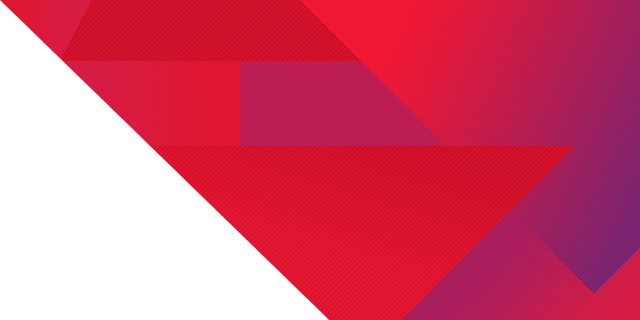
Reproduce this background procedurally as a WebGL 2 fragment shader.

```glsl
#version 300 es
precision highp float;
// Overlapping crimson and violet facets beside a white diagonal corner.
// Each facet is an intersection of half planes, filled with a gradient
// and hatched with fine diagonal stripes.

uniform vec2 u_resolution;
out vec4 fragColor;

// Colours
const vec3 WHITE   = vec3(1.0);
const vec3 BRIGHT  = vec3(0.94, 0.09, 0.20);
const vec3 SCARLET = vec3(0.875, 0.085, 0.185);
const vec3 DARK    = vec3(0.815, 0.065, 0.165);
const vec3 ROSE    = vec3(0.84, 0.11, 0.26);
const vec3 PLUM    = vec3(0.66, 0.12, 0.37);
const vec3 VIOLET  = vec3(0.48, 0.14, 0.44);

// Layout: canvas is 2 wide and 1 high, y measured down from the top
const float BAND_TOP    = 0.190;
const float BAND_BOTTOM = 0.456;
const float BAND_SPLIT  = 0.750;
const float FALLING     = 0.938;  // x - y on the long falling diagonal
const float RISING      = 2.253;  // x + y on the big triangle's edge
const float TIP         = 2.773;  // x + y on the violet facet's lower edge
const float WHITE_SLOPE = 1.0286;
const float WEDGE_X     = 0.286;
const float WEDGE_SLOPE = 0.520;
const float STRIPE_STEP = 0.0156; // horizontal stripe spacing

// Antialiased coverage of the side where distance d is positive
float cover(float d) {
    return clamp(0.5 + d * u_resolution.y, 0.0, 1.0);
}

// Soft hatching along a diagonal coordinate, from -1 to 1
float hatch(float s) {
    return cos(6.2831853 * s / STRIPE_STEP);
}

void main() {
    vec2 p = gl_FragCoord.xy / u_resolution * vec2(2.0, 1.0);
    p.y = 1.0 - p.y;
    float fall = p.x - p.y;
    float rise = p.x + p.y;
    float hatchRise = hatch(rise);
    float hatchFall = hatch(fall);

    // Lower right ground: plum fading to rose
    float t = smoothstep(RISING, 3.0, rise);
    vec3 color = mix(PLUM, ROSE, t);
    color += hatchFall * mix(0.05, 0.015, t) * vec3(1.0, -0.1, -0.6);

    // Middle band: rose panel, then striped plum panel
    vec3 rosePanel = mix(ROSE, SCARLET, smoothstep(0.25, 0.75, p.x));
    rosePanel += 0.008 * hatchFall;
    vec3 plumPanel = mix(PLUM, ROSE, 0.42 + 0.25 * hatchFall);
    vec3 band = mix(rosePanel, plumPanel, cover(p.x - BAND_SPLIT));
    color = mix(color, band, cover(BAND_BOTTOM - p.y));

    // Top strip: rose wedge and dark trapezoid
    vec3 wedge = mix(SCARLET, ROSE, smoothstep(0.0, 0.25, p.x));
    vec3 strip = DARK + 0.015 * hatchRise;
    float wedgeEdge = (p.x + WEDGE_SLOPE * p.y - WEDGE_X) * 0.887;
    strip = mix(wedge, strip, cover(wedgeEdge));
    color = mix(color, strip, cover(BAND_TOP - p.y));

    // Large right facet: bright red sinking into violet
    float depth = clamp(p.x + 0.45 * p.y - 1.28, 0.0, 1.0);
    vec3 facet = mix(BRIGHT, VIOLET, pow(depth, 1.15));
    facet += hatchRise * 0.04 * smoothstep(0.1, 0.8, depth) * vec3(1.0, 0.0, -0.5);
    float facetMask = cover((fall - FALLING) * 0.707) * cover((TIP - rise) * 0.707);
    color = mix(color, facet, facetMask);

    // Big red triangle, lighter toward its lower left
    float glow = smoothstep(0.05, 0.55, p.y - 0.3 * p.x);
    vec3 triangle = mix(DARK, SCARLET, glow) + 0.016 * hatchRise;
    float triangleMask = cover(p.y - BAND_BOTTOM) * cover((RISING - rise) * 0.707);
    color = mix(color, triangle, triangleMask);

    // White corner
    float whiteEdge = (WHITE_SLOPE * p.y - p.x) / length(vec2(WHITE_SLOPE, 1.0));
    color = mix(color, WHITE, cover(whiteEdge));

    fragColor = vec4(color, 1.0);
}
```
